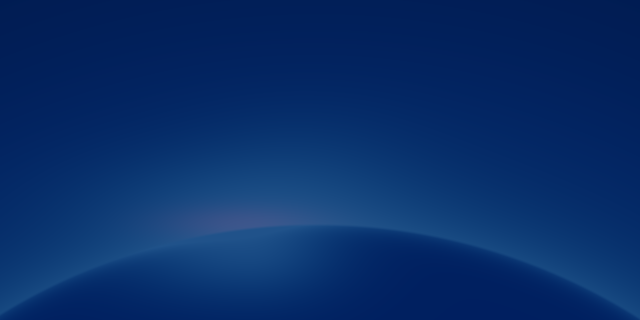
Give the GLSL for this background, as a Shadertoy shader.

```glsl
// A dark blue planet limb with a soft atmospheric glow and a faint violet dawn.

// Elliptical Gaussian falloff around a centre.
float softSpot(vec2 p, vec2 centre, vec2 size) {
    vec2 q = (p - centre) / size;
    return exp(-dot(q, q));
}

// Deep blue rising to pale blue as the light increases.
vec3 airColor(float light) {
    return vec3(0.005, 0.13, 0.375)
         + light * vec3(0.06, 0.21, 0.18)
         + light * light * vec3(0.075, 0.0, -0.005);
}

void mainImage(out vec4 fragColor, in vec2 fragCoord) {
    // Height runs from 0 to 1; x is zero at the middle of the canvas.
    vec2 p = (fragCoord - vec2(0.5 * iResolution.x, 0.0)) / iResolution.y;
    float altitude = length(p - vec2(-0.01, -1.587)) - 1.884;
    float above = max(altitude, 0.0);
    float below = max(-altitude, 0.0);

    // Sky: atmosphere hugging the limb, with a brighter patch left of centre.
    float skyLight = 0.75 * exp(-above / 0.19)
                   + 0.34 * softSpot(p, vec2(-0.24, 0.37), vec2(0.48, 0.17))
                   + 0.12 * softSpot(p, vec2(-0.05, 0.54), vec2(0.35, 0.17));
    vec3 sky = airColor(skyLight);
    sky -= vec3(0.004, 0.022, 0.055) * smoothstep(0.3, 1.0, above);
    sky += vec3(0.10, 0.0, 0.0) * softSpot(p, vec2(-0.25, 0.305), vec2(0.25, 0.055));

    // Planet: a thin lit rim and a diffuse reflection of the glow.
    float spread = p.x < -0.22 ? 0.42 : 0.29;
    float planetLight = 0.5 * exp(-below / 0.028)
                      + 0.78 * softSpot(p, vec2(-0.22, 0.23), vec2(spread, 0.17));
    vec3 planet = airColor(min(planetLight, 0.95)) - vec3(0.005, 0.007, 0.0);

    // Blend across the limb with a smooth edge.
    float edge = 1.2 / iResolution.y + 0.002;
    vec3 color = mix(planet, sky, smoothstep(-edge, edge, altitude));
    fragColor = vec4(clamp(color, 0.0, 1.0), 1.0);
}
```
